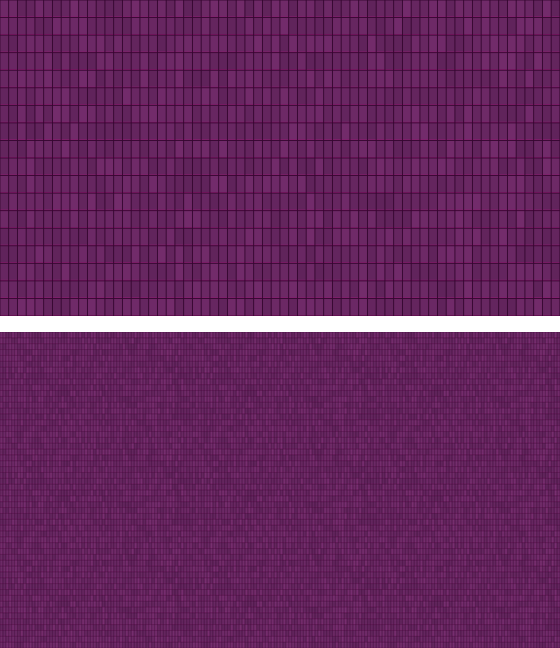
Top: one tile. Bottom: repeated 3 by 3.
Write a WebGL 1 fragment shader that draws this pattern.

```glsl
precision highp float;

// Wall of narrow upright plum tiles, 64 across and 18 down, in straight rows.
// Each tile gets a hashed shade; dark joints and a magenta lower rim are
// laid over it with box-filtered coverage, so the edges stay smooth.

uniform vec2 u_resolution;

const vec2 TILE_COUNT = vec2(64.0, 18.0);

// Spans measured from the nearest tile boundary, as fractions of a tile.
const vec2 JOINT_X = vec2(-0.061, 0.044);
const vec2 JOINT_Y = vec2(-0.025, 0.025);
const vec2 RIM_Y   = vec2(0.025, 0.0625);

const vec3 TILE_DARK  = vec3(0.375, 0.138, 0.355);
const vec3 TILE_LIGHT = vec3(0.450, 0.171, 0.420);
const vec3 JOINT      = vec3(0.200, 0.020, 0.180);
const vec3 RIM        = vec3(0.533, 0.103, 0.430);
const float SHADE_BIAS = 1.15;  // above 1 favours the darker tiles

float hash(vec2 p) {
  return fract(sin(dot(p, vec2(127.1, 311.7))) * 43758.5453);
}

// Share of a pixel of the given width, centred at x, that lies in a span.
float coverage(float x, vec2 span, float pixel) {
  float low = max(x - 0.5 * pixel, span.x);
  float high = min(x + 0.5 * pixel, span.y);
  return clamp((high - low) / pixel, 0.0, 1.0);
}

void main() {
  vec2 grid = gl_FragCoord.xy / u_resolution * TILE_COUNT;
  vec2 pixel = TILE_COUNT / u_resolution;
  vec2 tileId = mod(floor(grid), TILE_COUNT);
  vec2 fromEdge = grid - floor(grid + 0.5);

  // Flat shade of the tile
  float shade = pow(hash(tileId + 3.7), SHADE_BIAS);
  vec3 color = mix(TILE_DARK, TILE_LIGHT, shade);

  // Horizontal joint with the rim above it
  float rim = coverage(fromEdge.y, RIM_Y, pixel.y);
  float jointRow = coverage(fromEdge.y, JOINT_Y, pixel.y);
  color = color * (1.0 - rim - jointRow) + RIM * rim + JOINT * jointRow;

  // Vertical joint, cutting through the rim
  float jointColumn = coverage(fromEdge.x, JOINT_X, pixel.x);
  color = mix(color, JOINT, jointColumn);

  gl_FragColor = vec4(color, 1.0);
}
```
